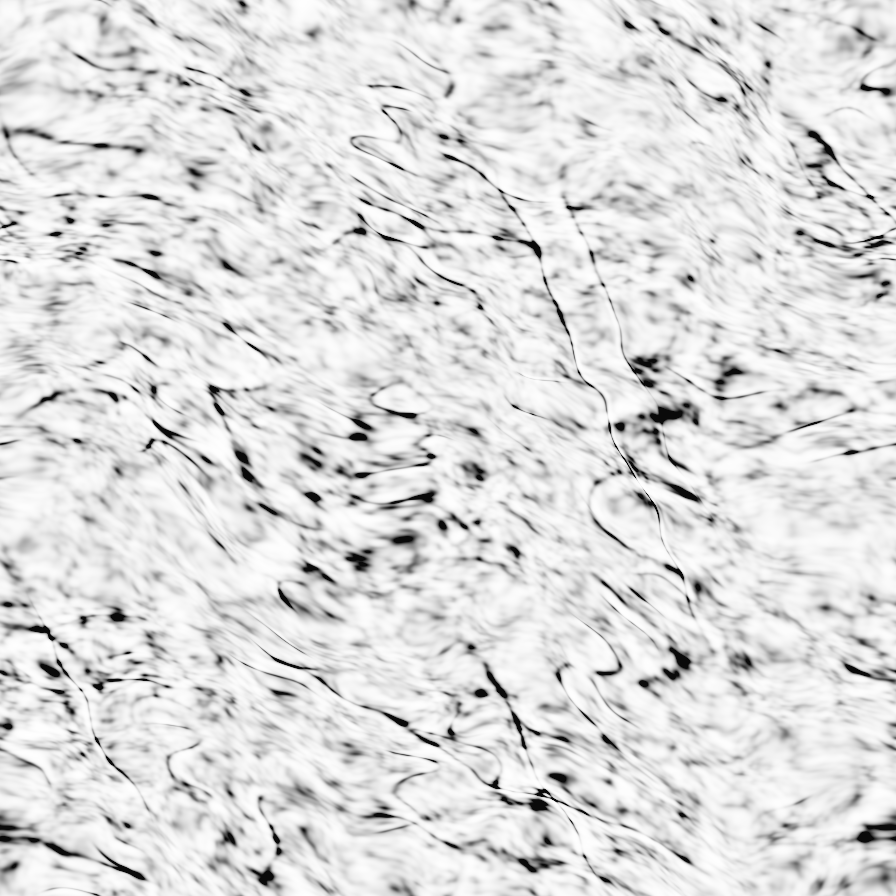
This texture map is drawn by a WebGL 2 fragment shader. Its source:

```glsl
#version 300 es
precision highp float;
precision highp int;

// Cavity map of weathered layered rock: pale faces, dark pits and cracks.
// Skewed lattice noise that wraps on the canvas is summed into a depth,
// and an exponential tone curve turns the depth into shade.

uniform vec2 u_resolution;
out vec4 fragColor;

const float FACE_SHADE = 0.085;   // darkness at mean depth
const float DEPTH_CONTRAST = 0.93;
const float BLACKEST = 0.04;
const float UNIT_SPREAD = 5.7;    // scales the noise to a deviation near one

// Integer hash giving a vector in [-1, 1]^2
vec2 hashVector(ivec2 cell, uint seed) {
    uvec2 h = uvec2(cell) * uvec2(1597u, 3571u) + seed * 7919u;
    h = h * 1664525u + 1013904223u;
    h.x += h.y * 1664525u;
    h.y += h.x * 1664525u;
    h ^= h >> 16u;
    h.x += h.y * 1664525u;
    h.y += h.x * 1664525u;
    h ^= h >> 16u;
    return vec2(h & 65535u) / 32767.5 - 1.0;
}

int floorDivide(int value, int size) {
    return int(floor((float(value) + 0.5) / float(size)));
}

// Lattice = (columns, skew, rows); crossing the canvas shifts by whole cells
ivec2 wrapCell(ivec2 cell, ivec3 lattice) {
    cell -= floorDivide(cell.x, lattice.x) * lattice.xy;
    cell.y -= floorDivide(cell.y, lattice.z) * lattice.z;
    return cell;
}

float corner(ivec2 cell, vec2 offset, ivec3 lattice, uint seed) {
    return dot(hashVector(wrapCell(cell, lattice), seed), offset);
}

// Tiling gradient noise, stretched along the slope -skew / rows
float skewNoise(vec2 p, ivec3 lattice, uint seed) {
    vec3 size = vec3(lattice);
    vec2 q = vec2(size.x * p.x, size.y * p.x + size.z * p.y);
    ivec2 cell = ivec2(floor(q));
    vec2 f = fract(q);
    vec2 blend = f * f * f * (f * (f * 6.0 - 15.0) + 10.0);
    float a = corner(cell, f, lattice, seed);
    float b = corner(cell + ivec2(1, 0), f - vec2(1, 0), lattice, seed);
    float c = corner(cell + ivec2(0, 1), f - vec2(0, 1), lattice, seed);
    float d = corner(cell + ivec2(1, 1), f - vec2(1, 1), lattice, seed);
    return UNIT_SPREAD * mix(mix(a, b, blend.x), mix(c, d, blend.x), blend.y);
}

vec2 warp(vec2 p, ivec3 lattice, vec2 amount, uint seed) {
    return p + amount * vec2(skewNoise(p, lattice, seed),
                             skewNoise(p, lattice, seed + 1u));
}

// Dark line on the zero contour with a pale worn lip beside it
float crevice(float field, float width) {
    float line = field / width;
    float lip = (field - 2.6 * width) / (1.5 * width);
    return 2.0 * exp(-line * line) - 1.1 * exp(-lip * lip);
}

// Pits and grain, from broad hollows to fine streaks
float grain(vec2 p) {
    float depth = 0.33 * skewNoise(p, ivec3(13, 8, 26), 11u);
    depth += 0.60 * skewNoise(p, ivec3(27, 16, 50), 12u);
    depth += 0.52 * skewNoise(p, ivec3(50, 28, 92), 13u);
    return depth + 0.36 * skewNoise(p, ivec3(84, 48, 154), 14u);
}

void main() {
    vec2 uv = gl_FragCoord.xy / u_resolution;

    // Bend the strata gently, then roughen them
    vec2 bent = warp(uv, ivec3(3, 1, 3), vec2(0.012, 0.019), 1u);
    vec2 rough = warp(bent, ivec3(14, 4, 19), vec2(0.004, 0.003), 3u);

    // Some areas are pitted and some are smooth
    float pitting = skewNoise(bent, ivec3(4, 2, 6), 5u);
    float depth = grain(rough) * (0.92 + 0.17 * pitting) + 0.10 * pitting;

    // Long bedding cracks and shorter ones between them
    float bedding = skewNoise(rough, ivec3(4, 3, 10), 21u);
    float beddingMask = smoothstep(-0.1, 1.1, skewNoise(uv, ivec3(5, 1, 6), 22u));
    depth += beddingMask * crevice(bedding, 0.13);
    float ledge = skewNoise(rough, ivec3(9, 6, 21), 23u);
    float ledgeMask = smoothstep(0.2, 1.4, skewNoise(uv, ivec3(8, 2, 9), 24u));
    depth += ledgeMask * crevice(ledge, 0.19);

    // Sparse steep fractures across the bedding
    float fracture = skewNoise(rough, ivec3(3, 9, 5), 31u);
    float fractureMask = smoothstep(0.4, 1.3, skewNoise(uv, ivec3(4, 3, 3), 32u));
    depth += fractureMask * crevice(fracture, 0.10);

    float shade = 1.0 - FACE_SHADE * exp(DEPTH_CONTRAST * (depth - 0.02));
    fragColor = vec4(vec3(max(shade, BLACKEST)), 1.0);
}
```
